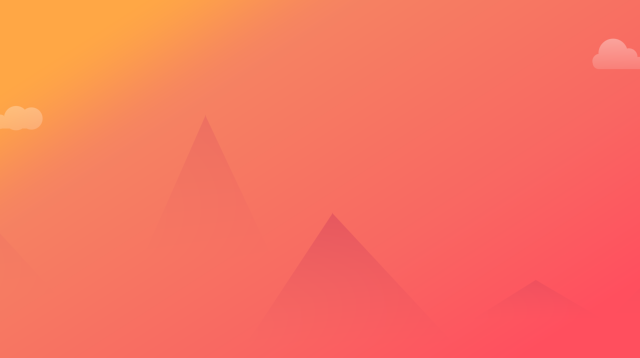
Reproduce this background procedurally as a WebGL 2 fragment shader.

```glsl
#version 300 es
precision highp float;
// Warm diagonal sunset sky with fading mountain peaks and two soft clouds.
uniform vec2 u_resolution;
out vec4 fragColor;

const vec3 ORANGE = vec3(1.0, 0.655, 0.27);
const vec3 PEACH = vec3(0.962, 0.51, 0.385);
const vec3 CORAL = vec3(0.975, 0.405, 0.385);
const vec3 RED = vec3(1.0, 0.31, 0.37);
const vec3 SHADOW = vec3(0.84, 0.27, 0.36);

float coverage(float dist, float pixel) {
  return 1.0 - smoothstep(-0.75 * pixel, 0.75 * pixel, dist);
}

// Diagonal gradient running from the upper left to the lower right.
vec3 sky(vec2 uv) {
  float t = 0.535 * uv.x + 0.465 * (1.0 - uv.y);
  vec3 color = mix(ORANGE, PEACH, smoothstep(0.11, 0.31, t));
  color = mix(color, CORAL, clamp((t - 0.29) / 0.36, 0.0, 1.0));
  return mix(color, RED, clamp((t - 0.65) / 0.25, 0.0, 1.0));
}

// Peak whose sides spread by slopes.x (left) and slopes.y (right) per unit drop.
float mountain(vec2 p, vec2 peak, vec2 slopes, float fade, float pixel) {
  vec2 offset = p - peak;
  float slope = offset.x < 0.0 ? slopes.x : slopes.y;
  float dist = (abs(offset.x) + slope * offset.y) / sqrt(1.0 + slope * slope);
  float depth = clamp(-offset.y / fade, 0.0, 1.0);
  return coverage(dist, pixel) * pow(1.0 - depth, 1.3);
}

float circle(vec2 p, vec3 puff) {
  return length(p - puff.xy) - puff.z;
}

float capsule(vec2 p, vec2 start, float width, float radius) {
  vec2 q = p - start;
  q.x -= clamp(q.x, 0.0, width);
  return length(q) - radius;
}

// Three puffs joined to a rounded base.
float cloud(vec2 p, vec3 left, vec3 middle, vec3 right, float base) {
  float puffs = min(circle(p, left), min(circle(p, middle), circle(p, right)));
  return min(puffs, base);
}

vec3 addCloud(vec3 color, float dist, float height, vec2 opacity, float pixel) {
  float alpha = mix(opacity.x, opacity.y, clamp(height, 0.0, 1.0));
  return mix(color, vec3(1.0), coverage(dist, pixel) * alpha);
}

void main() {
  vec2 uv = gl_FragCoord.xy / u_resolution;
  float pixel = 1.0 / u_resolution.y;
  vec2 p = vec2(uv.x * 1.788, uv.y);
  vec3 color = sky(uv);

  // Mountains dissolve into the sky toward their feet.
  float tall = mountain(p, vec2(0.574, 0.677), vec2(0.44, 0.47), 0.40, pixel);
  float central = mountain(p, vec2(0.929, 0.404), vec2(0.66, 0.93), 0.37, pixel);
  float low = mountain(p, vec2(1.497, 0.218), vec2(1.6, 1.7), 0.115, pixel);
  float leftEdge = mountain(p, vec2(-0.025, 0.375), vec2(0.92), 0.20, pixel);
  float rightEdge = mountain(p, vec2(1.84, 0.25), vec2(0.98), 0.15, pixel);
  color = mix(color, SHADOW, 0.27 * tall);
  color = mix(color, SHADOW, 0.54 * central);
  color = mix(color, SHADOW, 0.36 * low);
  color = mix(color, SHADOW, 0.12 * leftEdge);
  color = mix(color, SHADOW, 0.12 * rightEdge);

  // Clouds are brighter at the crown than at the base.
  float leftBase = capsule(p, vec2(-0.02, 0.657), 0.115, 0.016);
  float leftCloud = cloud(p, vec3(0.0, 0.660, 0.020), vec3(0.045, 0.670, 0.034),
                          vec3(0.088, 0.669, 0.031), leftBase);
  color = addCloud(color, leftCloud, (p.y - 0.64) / 0.065, vec2(0.20, 0.29), pixel);

  float rightBase = capsule(p, vec2(1.673, 0.824), 0.12, 0.017);
  float rightCloud = cloud(p, vec3(1.676, 0.829, 0.021), vec3(1.713, 0.851, 0.041),
                           vec3(1.757, 0.841, 0.024), rightBase);
  color = addCloud(color, rightCloud, (p.y - 0.806) / 0.086, vec2(0.14, 0.37), pixel);

  fragColor = vec4(color, 1.0);
}
```
